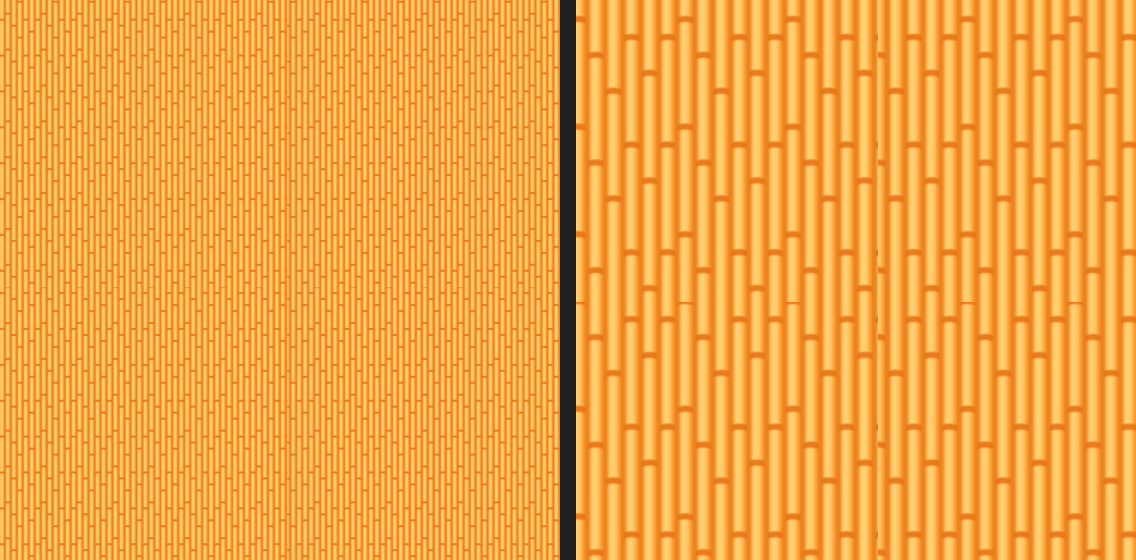
Left, the full canvas; right, a detail of the centre.
A WebGL 1 fragment shader for this pattern:

```glsl
precision highp float;
// Rows of thin vertical bamboo canes with staggered joints, shaded as rounded rods.
// A large square sheet of canes repeats from a seam point; the sheet holds a
// fractional number of canes, so the seams cut canes and joints short.

uniform vec2 u_resolution;

#define CANES 93.66        // canes across the canvas
#define SHEET 51.73        // sheet side, in canes
#define SEAM 0.513         // seam position from the left and from the top
#define JOINT_STEP 6.0     // joint spacing along a cane, in cane widths
#define JOINT_HALF 0.17    // half height of a joint
#define JOINT_BEND 0.10    // droop of a joint towards the cane edges
#define TONE_VARIATION 0.012
#define SAMPLES 3          // antialiasing samples per axis

const vec3 GROOVE = vec3(0.92, 0.52, 0.13);
const vec3 SHADE  = vec3(1.00, 0.61, 0.20);
const vec3 BODY   = vec3(1.00, 0.77, 0.36);
const vec3 SHINE  = vec3(1.00, 0.81, 0.46);
const vec3 JOINT  = vec3(0.91, 0.45, 0.08);

float hash(float n) {
    return fract(sin(n * 12.9898) * 43758.5453);
}

// Height of the first joint in each cane of a six-cane group.
float jointOffset(float cane) {
    float k = mod(cane, 6.0);
    if (k < 0.5) return 2.0;
    if (k < 1.5) return 4.0;
    if (k < 2.5) return 1.0;
    if (k < 3.5) return 3.0;
    if (k < 4.5) return 1.0;
    return 0.0;
}

// Rounded shading across a cane, x from 0 (left edge) to 1 (right edge).
vec3 caneShade(float x) {
    vec3 color = mix(GROOVE, BODY, smoothstep(0.06, 0.32, x));
    color = mix(color, SHINE, smoothstep(0.24, 0.40, x));
    color = mix(color, BODY, smoothstep(0.46, 0.64, x));
    color = mix(color, SHADE, smoothstep(0.62, 0.82, x));
    return mix(color, GROOVE, smoothstep(0.82, 0.95, x));
}

vec3 canePattern(vec2 uv) {
    // Sheet coordinates, in cane widths, running right and down.
    vec2 p = mod((vec2(uv.x, 1.0 - uv.y) - SEAM) * CANES, SHEET);
    float cane = floor(p.x + 0.5);
    float across = p.x - cane;

    vec3 color = caneShade(across + 0.5);
    color *= 1.0 + TONE_VARIATION * (hash(cane + 1.0) - 0.5);

    // Signed distance along the cane to its nearest joint.
    float along = p.y - jointOffset(cane);
    along = mod(along + 0.5 * JOINT_STEP, JOINT_STEP) - 0.5 * JOINT_STEP;
    along -= JOINT_BEND * (4.0 * across * across - 0.4);

    float width = 1.0 - smoothstep(0.38, 0.50, abs(across));
    float mark = 1.0 - smoothstep(JOINT_HALF * 0.5, JOINT_HALF * 1.5, abs(along));
    return mix(color, JOINT, mark * width * 0.9);
}

void main() {
    vec3 sum = vec3(0.0);
    for (int j = 0; j < SAMPLES; j++) {
        for (int i = 0; i < SAMPLES; i++) {
            vec2 jitter = (vec2(float(i), float(j)) + 0.5) / float(SAMPLES) - 0.5;
            sum += canePattern((gl_FragCoord.xy + jitter) / u_resolution);
        }
    }
    gl_FragColor = vec4(sum / float(SAMPLES * SAMPLES), 1.0);
}
```
